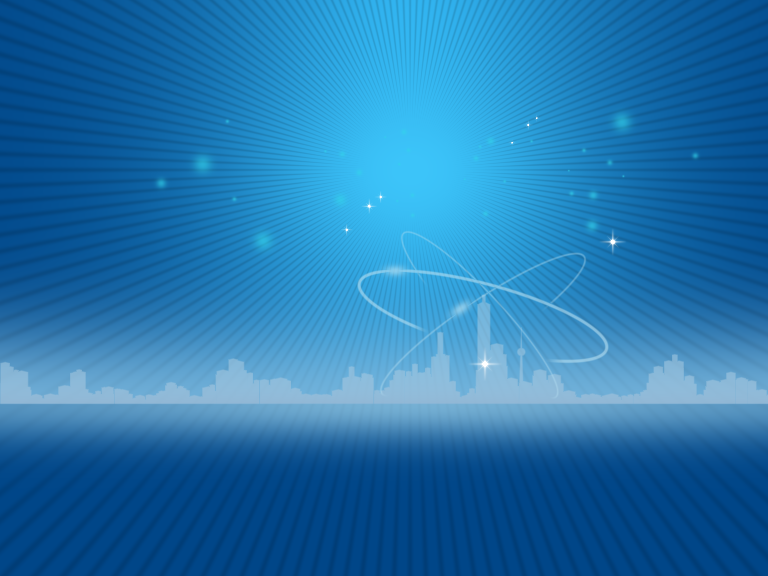
Write a Shadertoy shader that draws this background.

```glsl
// A blue evening sky with fine rays, drifting lights and a pale skyline over calm water.
// Gradients set the sky and water; hashed columns make the city, partial ellipses
// the orbit trails, and small loops the glows and sparkling stars.

const float HORIZON = 0.299;
const vec3 DEEP = vec3(0.0, 0.275, 0.535);
const vec3 AZURE = vec3(0.16, 0.61, 0.86);
const vec3 PALE = vec3(0.66, 0.80, 0.89);

float hash(float n) { return fract(sin(n * 127.1) * 43758.5453); }

mat2 rotate(float a) { return mat2(cos(a), -sin(a), sin(a), cos(a)); }

// Height of the city outline: x, spread and height of each district
float districtHeight(float x) {
    const vec3 districts[13] = vec3[13](
        vec3(0.02, 0.03, 0.085), vec3(0.13, 0.02, 0.08), vec3(0.19, 0.04, 0.035),
        vec3(0.30, 0.04, 0.04), vec3(0.41, 0.05, 0.08), vec3(0.48, 0.04, 0.06),
        vec3(0.62, 0.035, 0.075), vec3(0.72, 0.05, 0.08), vec3(0.765, 0.02, 0.13),
        vec3(0.86, 0.035, 0.11), vec3(0.94, 0.06, 0.06), vec3(1.165, 0.04, 0.095),
        vec3(1.27, 0.06, 0.06));
    float h = 0.018;
    for (int i = 0; i < 13; i++) {
        float d = (x - districts[i].x) / districts[i].y;
        h = max(h, districts[i].z * exp(-d * d));
    }
    return h;
}

// Coverage of the buildings: three layers of columns and two landmarks
float skyline(vec2 p, float pixel) {
    float y = p.y - HORIZON, d = 1.0;
    for (int i = 0; i < 3; i++) {
        float width = 0.011 + 0.007 * float(i);
        float id = floor(p.x / width);
        float centre = (id + 0.5) * width;
        float top = districtHeight(centre) * (0.55 + 0.45 * hash(id + 71.0 * float(i)));
        float side = abs(p.x - centre);
        d = min(d, max(side - 0.45 * width, y - top + 0.25 * side));
    }
    float tower = abs(p.x - 0.840);
    d = min(d, max(tower - 0.011, y - 0.178 + 0.5 * tower));
    d = min(d, max(tower - 0.003, y - 0.189));
    float spire = abs(p.x - 0.905);
    d = min(d, max(spire - 0.0045 * (1.0 - y / 0.135), y - 0.132));
    d = min(d, length(p - vec2(0.905, 0.389)) - 0.007);
    return smoothstep(pixel, -pixel, d) * smoothstep(-pixel, pixel, y);
}

// Ellipse trail; its lower half is hidden between the two gap ends
float orbit(vec2 p, vec2 centre, vec2 radii, float angle, vec2 gap, float width, float pixel) {
    vec2 q = rotate(angle) * (p - centre);
    float k = length(q / radii);
    float d = abs(k - 1.0) * k / max(length(q / (radii * radii)), 0.001);
    float shown = max(smoothstep(-0.012, 0.005, q.y),
        max(smoothstep(gap.x + 0.02, gap.x - 0.02, q.x), smoothstep(gap.y - 0.02, gap.y + 0.02, q.x)));
    return shown * smoothstep(width + pixel, width - pixel, d);
}

// Soft comet head lying along its trail
float comet(vec2 p, vec2 centre, float angle) {
    vec2 q = rotate(angle) * (p - centre) / vec2(0.021, 0.010);
    return exp(-dot(q, q) * 1.3);
}

// Four-pointed sparkle with a bright core
float sparkle(vec2 q, float size) {
    q = abs(q) / size;
    float arms = exp(-q.x * 22.0) * max(1.0 - q.y, 0.0) + exp(-q.y * 22.0) * max(1.0 - q.x, 0.0);
    vec2 diagonal = abs(vec2(q.x + q.y, q.x - q.y));
    float minor = exp(-diagonal.y * 14.0) * max(1.0 - diagonal.x * 1.1, 0.0);
    return arms * 1.2 + 0.5 * minor + exp(-dot(q, q) * 45.0);
}

void mainImage(out vec4 fragColor, in vec2 fragCoord) {
    vec2 p = fragCoord / iResolution.y;
    float pixel = 1.0 / iResolution.y;
    vec2 fromGlow = p - vec2(0.712, 0.705);

    // Sky: broad column of light, bright core and haze at the horizon
    float column = exp(-pow(fromGlow.x / 0.43, 2.0));
    vec3 sky = mix(DEEP, AZURE, column * 0.97);
    vec2 core = fromGlow / vec2(0.24, 0.19);
    sky = mix(sky, vec3(0.25, 0.80, 1.0), 0.85 * exp(-dot(core, core)));
    sky += vec3(0.03, 0.09, 0.08) * exp(-pow(fromGlow.x / 0.22, 2.0)) * smoothstep(0.75, 1.0, p.y);
    float haze = exp(-pow((p.y - HORIZON) / 0.135, 2.0));
    sky = mix(sky, vec3(0.47, 0.71, 0.86), 0.92 * haze);

    // Water: pale reflection fading into the deep colour
    float depth = HORIZON - p.y;
    float reflection = exp(-pow(depth / 0.064, 2.0)) * mix(0.72, 1.0, column);
    vec3 water = mix(DEEP, vec3(0.46, 0.69, 0.83), reflection);
    vec3 color = mix(sky, water, smoothstep(-pixel, pixel, depth));

    // Fine dark rays
    float rays = pow(0.5 + 0.5 * cos(atan(fromGlow.y, fromGlow.x) * 160.0), 3.0);
    color *= 1.0 - 0.13 * rays * smoothstep(0.06, 0.25, length(fromGlow)) * (1.0 - 0.85 * haze);

    // City, denser towards the ground
    float ground = exp(-max(p.y - HORIZON, 0.0) / 0.035);
    color = mix(color, mix(PALE, vec3(0.59, 0.72, 0.83), ground), skyline(p, pixel) * mix(0.52, 0.85, ground));

    // Orbit trails and comet heads
    float trail = 0.6 * orbit(p, vec2(0.8385, 0.4514), vec2(0.222, 0.0555), -0.262, vec2(-0.10, 0.14), 0.0026, pixel);
    trail = max(trail, 0.4 * orbit(p, vec2(0.833, 0.453), vec2(0.194, 0.038), -0.82, vec2(-0.113, 1.0), 0.0013, pixel));
    trail = max(trail, 0.4 * orbit(p, vec2(0.8385, 0.4358), vec2(0.212, 0.042), 0.595, vec2(-1.0, 0.113), 0.0015, pixel));
    trail = max(trail, 0.65 * max(comet(p, vec2(0.686, 0.530), 0.0), comet(p, vec2(0.800, 0.464), 0.6)));
    color = mix(color, vec3(0.72, 0.88, 0.95), trail);

    // Large teal lights, then a scatter of small ones
    const vec3 lights[8] = vec3[8](vec3(0.352, 0.715, 0.015), vec3(0.457, 0.582, 0.015),
        vec3(1.08, 0.788, 0.015), vec3(0.28, 0.682, 0.008), vec3(0.591, 0.653, 0.010),
        vec3(1.028, 0.608, 0.009), vec3(1.03, 0.661, 0.007), vec3(0.852, 0.755, 0.006));
    float glow = 0.0;
    for (int i = 0; i < 32; i++) {
        float n = float(i);
        vec2 spot = vec2(0.76 + 0.5 * (hash(n) + hash(n + 40.0) - 1.0), 0.69 + 0.13 * (hash(n + 80.0) + hash(n + 120.0) - 1.0));
        float size = 0.0015 + 0.0035 * hash(n + 160.0);
        if (i < 8) { spot = lights[i].xy; size = lights[i].z; }
        vec2 q = (p - spot) / size;
        glow += 0.6 * exp(-dot(q, q));
    }
    color = mix(color, vec3(0.20, 0.83, 0.92), min(glow, 0.8));

    // White stars: position and arm length
    const vec3 stars[8] = vec3[8](vec3(1.064, 0.580, 0.024), vec3(0.842, 0.368, 0.030),
        vec3(0.641, 0.642, 0.014), vec3(0.661, 0.658, 0.011), vec3(0.602, 0.601, 0.011),
        vec3(0.917, 0.783, 0.009), vec3(0.932, 0.795, 0.007), vec3(0.889, 0.752, 0.007));
    float shine = 0.0;
    for (int i = 0; i < 8; i++) shine += sparkle(p - stars[i].xy, stars[i].z);
    fragColor = vec4(mix(color, vec3(1.0), min(shine, 1.0)), 1.0);
}
```
